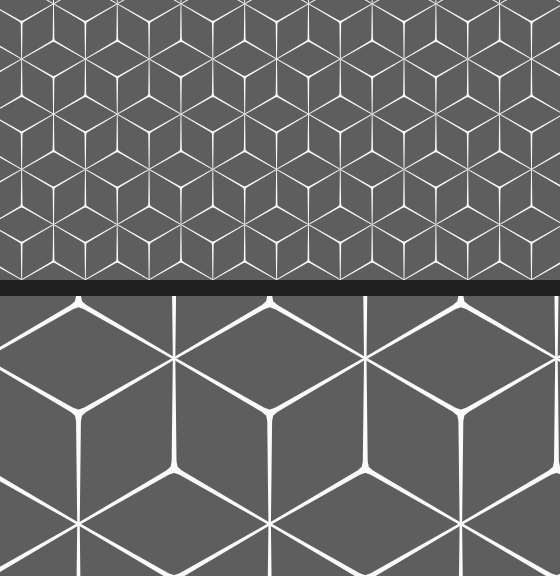
Top: the whole. Bottom: its middle third, enlarged.
Reproduce this pattern procedurally as a Shadertoy shader.

```glsl
// Tumbling-block rhombus tiling: pale tapered lines on a flat grey ground.

// Lengths marked (h) are fractions of the canvas height; others are in hub spacings.
const float HUB_SPACING = 0.2276;            // (h) distance between six-way hubs
const vec2  HUB_ORIGIN  = vec2(0.0773, 0.001); // (h) position of one hub
const float HUB_HALF_WIDTH    = 0.0066;      // line half width at a six-way hub
const float CORNER_HALF_WIDTH = 0.0132;      // line half width at a three-way corner
const float CORNER_FLARE      = 0.006;       // extra rounding where three lines join
const float FLARE_START       = 0.92;        // fraction of the spoke where it begins
const vec3  GROUND_COLOR = vec3(0.37);
const vec3  LINE_COLOR   = vec3(0.98);

const float SQRT3 = 1.7320508;

// Offset from the nearest hub of a unit triangular lattice.
vec2 nearestHubOffset(vec2 p) {
    vec2 period = vec2(1.0, SQRT3);
    vec2 a = p - period * round(p / period);
    vec2 shifted = p - 0.5 * period;
    vec2 b = shifted - period * round(shifted / period);
    return dot(a, a) < dot(b, b) ? a : b;
}

// Mirror the six spokes of a hub onto the upward one: x across, y along.
vec2 foldToSpoke(vec2 p) {
    p = abs(p);
    vec2 mirrorNormal = vec2(0.5 * SQRT3, -0.5);
    p -= 2.0 * max(dot(p, mirrorNormal), 0.0) * mirrorNormal;
    return vec2(abs(p.x), p.y);
}

// Each spoke widens from its hub to the corner of the hexagonal cell.
float spokeHalfWidth(float along) {
    float t = clamp(along * SQRT3, 0.0, 1.0);
    return mix(HUB_HALF_WIDTH, CORNER_HALF_WIDTH, t)
         + CORNER_FLARE * smoothstep(FLARE_START, 1.0, t);
}

void mainImage(out vec4 fragColor, in vec2 fragCoord) {
    vec2 p = (fragCoord / iResolution.y - HUB_ORIGIN) / HUB_SPACING;
    float pixel = 1.0 / (iResolution.y * HUB_SPACING);

    vec2 spoke = foldToSpoke(nearestHubOffset(p));
    float dist = spoke.x - spokeHalfWidth(spoke.y);

    // Line coverage over one pixel
    float coverage = clamp(0.5 - dist / pixel, 0.0, 1.0);
    fragColor = vec4(mix(GROUND_COLOR, LINE_COLOR, coverage), 1.0);
}
```
